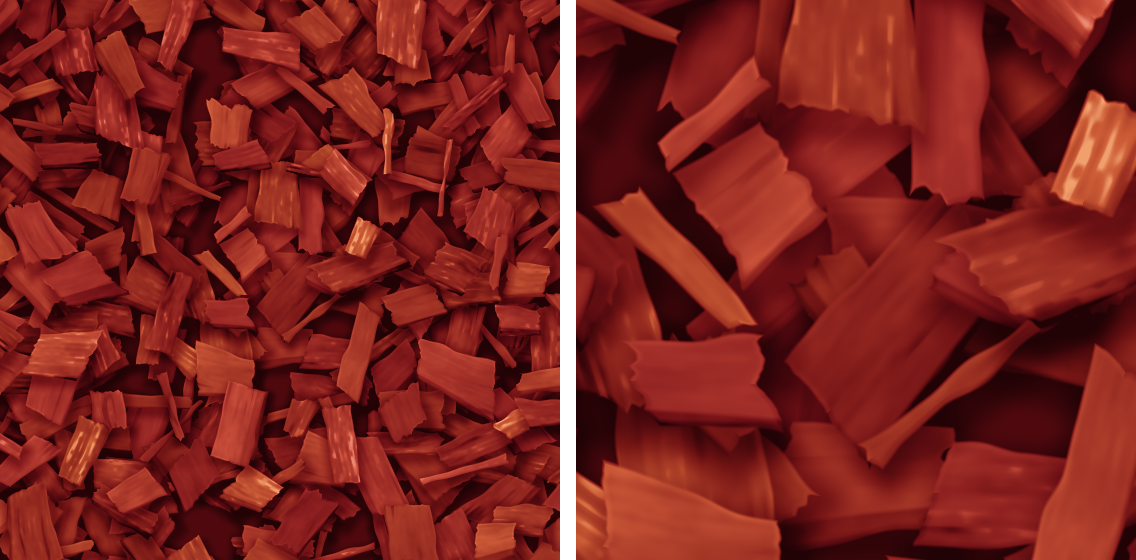
Left: the whole. Right: its middle third, enlarged.
Write a WebGL 1 fragment shader that draws this texture.

```glsl
precision highp float;
// Heap of red-dyed wood chips, painted from the bottom layer to the top.
// Each chip is a skewed, splintered box with fibre grain, a shaded side face
// and a soft shadow; a single tone value is coloured by a ramp at the end.

uniform vec2 u_resolution;

const int LAYERS = 9;
const float CELL = 0.168;                    // spacing of chips in one layer
const vec2 MIN_HALF = vec2(0.038, 0.023);    // half length and half width
const vec2 MAX_HALF = vec2(0.082, 0.046);
const float SPLINTER_SHARE = 0.24;
const vec2 SHADOW_SHIFT = vec2(0.005, -0.008);
const float SHADOW_SOFTNESS = 0.021;
const float SHADOW_DEPTH = 0.58;
const float GRAIN_CONTRAST = 0.46;
const float EDGE_BLUR = 0.0013;

const vec3 GAP_BLACK = vec3(0.13, 0.01, 0.02);
const vec3 DEEP_WINE = vec3(0.29, 0.03, 0.05);
const vec3 DARK_RED = vec3(0.44, 0.07, 0.08);
const vec3 BRICK_RED = vec3(0.56, 0.14, 0.12);
const vec3 RUST = vec3(0.66, 0.22, 0.16);
const vec3 CORAL = vec3(0.79, 0.33, 0.22);
const vec3 GLINT = vec3(0.93, 0.57, 0.44);

float hash(vec2 p) {
  vec3 q = fract(p.xyx * 0.1031);
  q += dot(q, q.yzx + 33.33);
  return fract((q.x + q.y) * q.z);
}

float noise(vec2 p) {
  vec2 i = floor(p), f = fract(p);
  f = f * f * (3.0 - 2.0 * f);
  return mix(mix(hash(i), hash(i + vec2(1.0, 0.0)), f.x),
             mix(hash(i + vec2(0.0, 1.0)), hash(i + 1.0), f.x), f.y);
}

float boxDistance(vec2 p, vec2 halfSize) {
  vec2 q = abs(p) - halfSize;
  return length(max(q, 0.0)) + min(max(q.x, q.y), 0.0);
}

// Box whose ends are torn along the fibres and whose sides waver gently.
float chipDistance(vec2 p, vec2 halfSize, float tear, float seed) {
  float endSeed = seed + 7.0 * sign(p.x);
  float torn = noise(vec2(p.y * 70.0, endSeed)) + 0.6 * noise(vec2(p.y * 210.0, endSeed));
  float waver = noise(vec2(p.x * 34.0, seed + 3.0 * sign(p.y)));
  return boxDistance(p, halfSize - vec2(tear * torn, 0.007 * waver));
}

// Tone of the wood: x runs along the fibres.
float woodTone(vec2 p, float seed, float gloss) {
  p.y += 0.008 * noise(vec2(p.x * 16.0, seed));
  float broad = noise(p * vec2(11.0, 75.0) + seed);
  float fine = noise(p * vec2(28.0, 215.0) + seed * 1.7);
  float pits = noise(p * vec2(110.0, 170.0) + seed);
  float blotch = noise(p * 32.0 + seed * 2.3);
  float tone = (0.42 * broad + 0.36 * fine + 0.22 * pits - 0.5) * (0.6 + 0.9 * gloss);
  tone += 0.38 * (blotch - 0.5);
  float crack = smoothstep(0.24, 0.08, broad) * smoothstep(0.6, 0.3, fine);
  float glint = smoothstep(0.58, 0.9, fine) * smoothstep(0.35, 0.75, pits);
  return GRAIN_CONTRAST * tone - 0.2 * crack + 0.42 * gloss * glint;
}

// Shadows the heap below one chip, then lays the chip over it.
void layChip(vec2 p, vec2 id, float depth, float blur, inout float tone, inout float warmth) {
  float kind = hash(id + 11.3), shade = hash(id + 23.9), seed = 60.0 * hash(id + 37.1);
  float angle = 3.14159 * (hash(id + 51.7) - 0.5);
  vec2 halfSize = mix(MIN_HALF, MAX_HALF, vec2(hash(id + 5.1), hash(id + 8.7)));
  if (kind < SPLINTER_SHARE) halfSize *= vec2(1.1, 0.36);
  float c = cos(angle), s = sin(angle);
  mat2 toLocal = mat2(c, -s, s, c);
  vec2 q = toLocal * p, shadowPoint = toLocal * (p - SHADOW_SHIFT);

  float skew = 0.9 * (hash(id + 71.3) - 0.5), taper = 0.5 * (hash(id + 83.9) - 0.5);
  vec2 shaped = vec2(q.x + skew * q.y, q.y * (1.0 + taper * q.x / halfSize.x));
  float shadow = smoothstep(SHADOW_SOFTNESS, -0.004, boxDistance(shadowPoint, halfSize * 0.93));
  tone *= 1.0 - SHADOW_DEPTH * shadow;

  float tear = mix(0.003, 0.013, hash(id + 97.7));
  float d = chipDistance(shaped, halfSize, tear, seed);
  if (d > blur) return;

  float gloss = smoothstep(0.45, 1.0, hash(id + 61.1));
  float face = mix(0.40, 0.86, shade) + woodTone(q, seed, gloss);
  face += 1.8 * dot(p, vec2(hash(id + 2.9) - 0.65, hash(id + 4.3) - 0.3));
  // The lower long side turns away from the light.
  float thickness = halfSize.y * mix(0.05, 0.55, hash(id + 43.3));
  float side = smoothstep(0.002, -0.002, shaped.y + halfSize.y - thickness);
  face -= side * mix(0.16, 0.34, c);
  float rim = smoothstep(-0.005, -0.001, d);
  face += rim * (shaped.y > 0.0 ? 0.10 : -0.14);
  float cover = smoothstep(blur, -blur, d);
  tone = mix(tone, face * depth, cover);
  warmth = mix(warmth, hash(id + 19.9) - 0.5, cover);
}

vec3 toneColor(float t) {
  vec3 color = mix(GAP_BLACK, DEEP_WINE, clamp((t - 0.02) / 0.08, 0.0, 1.0));
  color = mix(color, DARK_RED, clamp((t - 0.10) / 0.14, 0.0, 1.0));
  color = mix(color, BRICK_RED, clamp((t - 0.24) / 0.22, 0.0, 1.0));
  color = mix(color, RUST, clamp((t - 0.46) / 0.26, 0.0, 1.0));
  color = mix(color, CORAL, clamp((t - 0.72) / 0.22, 0.0, 1.0));
  return mix(color, GLINT, clamp((t - 0.96) / 0.34, 0.0, 1.0));
}

void main() {
  float scale = min(u_resolution.x, u_resolution.y);
  vec2 uv = gl_FragCoord.xy / scale;
  float blur = max(EDGE_BLUR, 0.7 / scale);
  float tone = 0.12, warmth = 0.0;
  for (int layer = 0; layer < LAYERS; layer++) {
    float level = float(layer);
    vec2 grid = uv / CELL + level * vec2(0.618, 0.387) + 20.0;
    float depth = mix(0.72, 1.02, level / float(LAYERS - 1));
    for (int j = -1; j <= 1; j++) {
      for (int i = -1; i <= 1; i++) {
        vec2 cell = floor(grid) + vec2(float(i), float(j));
        vec2 id = cell + level * vec2(47.0, 91.0);
        vec2 center = cell + 0.15 + 0.7 * vec2(hash(id), hash(id + 131.7));
        vec2 p = (grid - center) * CELL;
        if (dot(p, p) < 0.0185) layChip(p, id, depth, blur, tone, warmth);
      }
    }
  }
  vec3 color = toneColor(tone) * (1.0 + warmth * vec3(0.03, 0.26, -0.08));
  gl_FragColor = vec4(color, 1.0);
}
```
